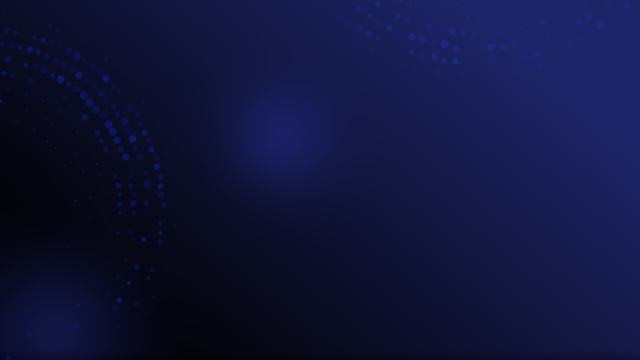
Give the GLSL for this background, as a Shadertoy shader.

```glsl
const float TAU = 6.2831853;

float hash(vec2 cell) {
    return fract(sin(dot(cell, vec2(127.1, 311.7))) * 43758.5453);
}

// Soft bell of light, close to zero at the given radius
float glow(vec2 p, vec2 center, float radius) {
    float d = length(p - center) / radius;
    return exp(-3.0 * d * d);
}

// Smooth window around a middle value
float band(float value, float middle, float halfWidth) {
    return 1.0 - smoothstep(0.4, 1.0, abs(value - middle) / halfWidth);
}

// Dots on concentric rings; x is coverage, y is a random tone per dot
vec2 ringDots(vec2 p, vec2 center, float rowGap, float dotGap,
              float maxRadius, float strongRing, float density, float pixel) {
    vec2 q = p - center;
    float row = floor(length(q) / rowGap);
    float ring = (row + 0.5) * rowGap;
    float count = floor(TAU * ring / dotGap);
    float turn = atan(q.y, q.x) / TAU * count + hash(vec2(row, 3.0));
    float index = floor(turn);
    vec2 local = vec2(length(q) - ring, (turn - index - 0.5) * TAU * ring / count);

    vec2 cell = vec2(row, index);
    vec2 jitter = vec2(hash(cell + 11.0), hash(cell + 23.0)) - 0.5;
    local -= jitter * vec2(0.2 * rowGap, 0.15 * dotGap);

    float strength = band(ring, strongRing, 0.11);
    float size = maxRadius * mix(0.3, 0.8, strength) * (0.6 + 0.6 * hash(cell + 37.0));
    float present = step(hash(cell + 51.0), density * mix(0.6, 1.0, strength));
    float shape = 1.0 - smoothstep(size - pixel, size + pixel, length(local));
    return vec2(shape * present, hash(cell + 67.0));
}

vec3 addDots(vec3 base, vec2 dots, float mask, vec3 dim, vec3 bright) {
    vec3 tone = mix(dim, bright, dots.y * dots.y);
    return mix(base, max(base, tone), dots.x * mask);
}

// Diagonal rise from near black to indigo
vec3 backdrop(vec2 p) {
    float t = dot(p, vec2(0.65, 0.76));
    float rise = clamp((t - 0.36) / 1.24, 0.0, 1.0);
    return mix(vec3(0.010, 0.013, 0.035), vec3(0.115, 0.142, 0.405), rise);
}

void mainImage(out vec4 fragColor, in vec2 fragCoord) {
    vec2 p = fragCoord / iResolution.y;
    float pixel = 0.8 / iResolution.y;
    vec3 color = backdrop(p);

    // Two round lights
    color = mix(color, vec3(0.105, 0.130, 0.410), 0.9 * glow(p, vec2(0.787, 0.625), 0.25));
    color = mix(color, vec3(0.070, 0.088, 0.285), 0.9 * glow(p, vec2(0.150, 0.075), 0.36));

    // Left arcs: full rows above, sparse specks below
    vec2 leftCenter = vec2(-0.049, 0.421);
    float leftRadius = length(p - leftCenter);
    float upper = smoothstep(0.28, 0.62, p.y);
    vec2 leftDots = ringDots(p, leftCenter, 0.040, 0.026, mix(0.008, 0.012, upper),
                             0.450, mix(0.35, 0.92, upper), pixel);
    float leftMask = smoothstep(0.20, 0.27, leftRadius)
                   * (1.0 - smoothstep(0.50, 0.57, leftRadius));
    color = addDots(color, leftDots, 0.8 * leftMask,
                    vec3(0.020, 0.055, 0.270), vec3(0.010, 0.110, 0.500));

    // Upper right arcs, hanging from above the canvas
    vec2 rightCenter = vec2(1.331, 1.447);
    float rightRadius = length(p - rightCenter);
    vec2 rightDots = ringDots(p, rightCenter, 0.040, 0.032, 0.012, 0.600, 0.75, pixel);
    float rightMask = smoothstep(0.42, 0.48, rightRadius)
                    * (1.0 - smoothstep(0.62, 0.68, rightRadius))
                    * smoothstep(0.90, 1.05, p.x);
    color = addDots(color, rightDots, 0.8 * rightMask,
                    vec3(0.070, 0.120, 0.430), vec3(0.060, 0.180, 0.580));

    // Dim strip along the lower edge
    color *= mix(0.75, 1.0, smoothstep(0.0, 0.03, p.y));
    fragColor = vec4(color, 1.0);
}
```
